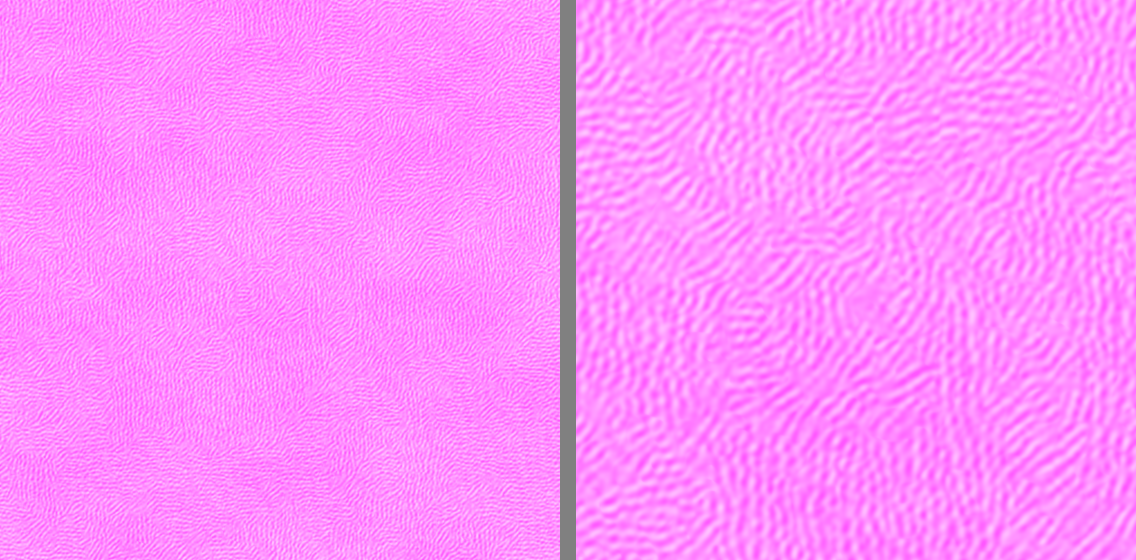
Left: the whole. Right: its middle third, enlarged.
Write a WebGL 2 fragment shader that draws this texture.

```glsl
#version 300 es
precision highp float;
// Pink terry cloth: level, leaning and upright rows of loops that all slant to the right.

uniform vec2 u_resolution;
out vec4 fragColor;

const float TAU = 6.28319;

float hash(vec2 p) {
    return fract(sin(dot(p, vec2(127.1, 311.7))) * 43758.5453);
}

float valueNoise(vec2 p) {
    vec2 cell = floor(p);
    vec2 f = fract(p);
    f = f * f * (3.0 - 2.0 * f);
    return mix(mix(hash(cell), hash(cell + vec2(1.0, 0.0)), f.x),
               mix(hash(cell + vec2(0.0, 1.0)), hash(cell + 1.0), f.x), f.y);
}

// Direction of the rows: level, rising to the right, or upright
float rowAngle(vec2 p) {
    float patches = 0.6 * valueNoise(p * 23.0) + 0.4 * valueNoise(p * vec2(4.0, 7.0) + 31.0);
    return 0.125 * TAU * (smoothstep(0.39, 0.48, patches) + smoothstep(0.57, 0.66, patches));
}

vec2 wave(float turns) {
    return vec2(cos(TAU * turns), sin(TAU * turns));
}

// Evens out the strength of a summed wave and returns its height
float evenHeight(vec2 v) {
    return v.x / (0.3 + length(v));
}

// Small overlapping tufts, each a short stretch of rows crossed by slanted loops
float loopPile(vec2 p) {
    const float tufts = 58.0;
    vec2 q = p * tufts;
    vec2 home = floor(q);
    vec2 rows = vec2(0.0);
    vec2 loops = vec2(0.0);
    for (int y = -1; y <= 1; y++) {
        for (int x = -1; x <= 1; x++) {
            vec2 cell = home + vec2(x, y);
            for (int k = 0; k < 2; k++) {
                vec2 seed = cell + float(k) * vec2(17.3, 71.9);
                vec2 center = cell + vec2(hash(seed + 3.1), hash(seed + 8.7));
                vec2 d = q - center;
                float window = max(0.0, 1.0 - dot(d, d));
                window *= window * window;
                float lean = 0.5 * (hash(seed + 5.3) - 0.5);
                float angle = rowAngle(center / tufts) + lean;
                vec2 across = vec2(-sin(angle), cos(angle));
                vec2 slant = vec2(cos(lean - 0.75), sin(lean - 0.75));
                rows += window * wave(2.1 * dot(d, across) + hash(seed + 1.9));
                loops += window * wave(2.3 * dot(d, slant) + hash(seed + 6.4));
            }
        }
    }
    return evenHeight(rows) + 0.65 * evenHeight(loops);
}

void main() {
    vec2 p = gl_FragCoord.xy / u_resolution.y;

    // Broad uneven shading of the cloth
    float shade = 0.07 * (valueNoise(p * vec2(4.0, 7.0) + 11.0) - 0.5)
                + 0.06 * (valueNoise(p * vec2(13.0, 19.0) + 47.0) - 0.5);

    // Loops and fine fibre grain
    float pile = 0.119 * loopPile(p);
    float fibre = 0.15 * (valueNoise(p * 250.0) - 0.5);

    float green = clamp(0.557 + shade + pile + fibre, 0.34, 0.78);
    fragColor = vec4(1.0, green, 1.0, 1.0);
}
```
